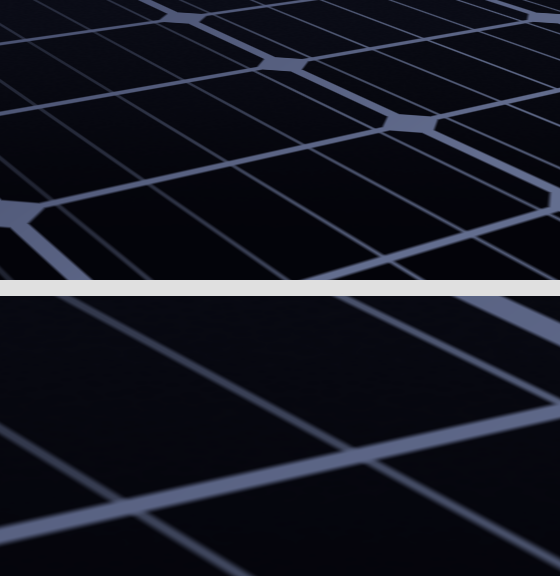
Top, the full canvas; bottom, a detail of the centre.
Write a Shadertoy shader that draws this texture.

```glsl
// Dark solar panel in perspective: chamfered cells, pale gaps and thin busbars.

const vec3 CELL_NEAR = vec3(0.012, 0.013, 0.035);
const vec3 CELL_FAR  = vec3(0.040, 0.046, 0.085);
const vec3 GAP_DIM   = vec3(0.27, 0.30, 0.42);
const vec3 GAP_LIT   = vec3(0.39, 0.43, 0.56);
const vec3 BUSBAR    = vec3(0.36, 0.40, 0.52);

const float BUSBARS_PER_CELL = 5.0;
const vec2 GAP_HALF = vec2(0.018, 0.025);   // column gap, row gap
const vec2 CHAMFER  = vec2(0.088, 0.150);   // diamond radii at each junction
const float BUSBAR_HALF = 0.0055;

vec2 hash2(vec2 p) {
    vec2 k = vec2(dot(p, vec2(127.1, 311.7)), dot(p, vec2(269.5, 183.3)));
    return fract(sin(k) * 43758.5);
}

// Distance to the nearest scattered feature point
float cellular(vec2 p) {
    vec2 base = floor(p);
    float nearest = 2.0;
    for (int y = -1; y <= 1; y++) {
        for (int x = -1; x <= 1; x++) {
            vec2 site = base + vec2(x, y);
            nearest = min(nearest, length(site + hash2(site) - p));
        }
    }
    return nearest;
}

// Canvas position (height = 1) to panel position (one cell = 1 x 1)
vec2 canvasToPanel(vec2 canvas) {
    const vec2 junction = vec2(1.0104, 0.7708);
    const vec2 foreshortening = vec2(0.1687, -0.122);
    const mat2 axes = mat2(1.102, 0.193, 0.400, -0.1854);
    vec2 s = canvas - junction;
    return inverse(axes - outerProduct(s, foreshortening)) * s;
}

// Distance to the nearest whole number
vec2 gridDistance(vec2 p) {
    return abs(fract(p + 0.5) - 0.5);
}

float band(float dist, float halfWidth, float soft) {
    return 1.0 - smoothstep(halfWidth - soft, halfWidth + soft, dist);
}

// Gaps between cells, widened to a diamond where they cross
float gapMask(vec2 panel, vec2 soft) {
    vec2 d = gridDistance(panel);
    float lines = max(band(d.x, GAP_HALF.x, soft.x), band(d.y, GAP_HALF.y, soft.y));
    float diamond = band(dot(d, 1.0 / CHAMFER), 1.0, length(soft / CHAMFER));
    return max(lines, diamond);
}

float busbarMask(float across, float soft) {
    float dist = abs(fract(across * BUSBARS_PER_CELL) - 0.5) / BUSBARS_PER_CELL;
    return band(dist, BUSBAR_HALF, soft);
}

void mainImage(out vec4 fragColor, in vec2 fragCoord) {
    vec2 canvas = fragCoord / iResolution.y;
    float side = fragCoord.x / iResolution.x;
    vec2 panel = canvasToPanel(canvas);

    // Focus blur grows toward the viewer and is never below one pixel
    float blur = mix(0.0075, 0.0028, smoothstep(0.0, 0.75, canvas.y));
    blur = max(blur, 0.75 / iResolution.y);
    vec2 dx = dFdx(panel), dy = dFdy(panel);
    vec2 soft = sqrt(dx * dx + dy * dy) * iResolution.y * blur;

    // Cells: haze toward the far edge, a small shade shift each, faint grain
    float haze = smoothstep(0.1, 1.05, canvas.y);
    vec3 color = mix(CELL_NEAR, CELL_FAR, haze);
    color *= 0.92 + 0.16 * hash2(floor(panel)).x;
    color += (cellular(panel * vec2(60.0, 35.0)) - 0.5) * 0.012 * haze;

    // Busbars: brighter to the right, each with its own strength
    vec2 busbarId = vec2(floor(panel.x * BUSBARS_PER_CELL), floor(panel.y));
    float strength = mix(0.34, 0.92, smoothstep(0.05, 0.85, side));
    strength *= 0.9 + 0.2 * hash2(busbarId).y;
    color = mix(color, BUSBAR, busbarMask(panel.x, soft.x) * strength);

    // Gaps: dimmer toward the far left
    float light = clamp(0.35 + 0.7 * side + 0.5 * (0.5 - canvas.y), 0.0, 1.0);
    color = mix(color, mix(GAP_DIM, GAP_LIT, light), gapMask(panel, soft));

    fragColor = vec4(max(color, 0.0), 1.0);
}
```
